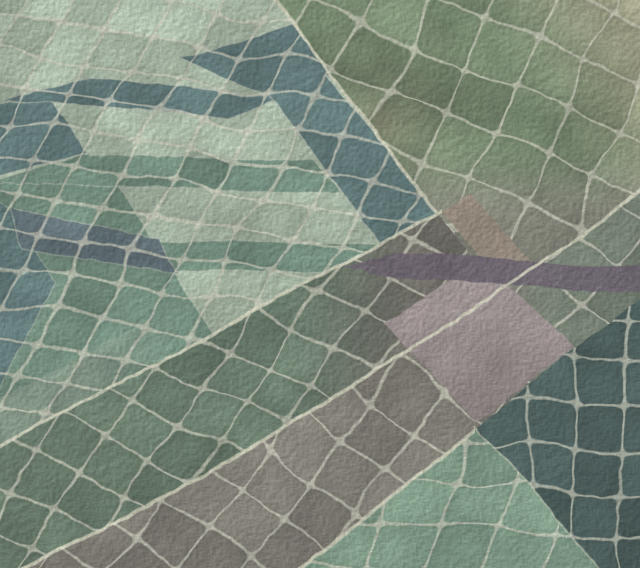
Write a Shadertoy shader that draws this background.

```glsl
// Watercolour of faceted green panes under pale netting, crossed by mauve ribbons.

// Canvas is SPAN units wide, measured from the top left
const float SPAN = 7.68;
const float THREAD_HALF = 0.015;
const float SEAM_HALF = 0.02;
const float CELL_VARIATION = 0.08;
const float TOOTH = 0.28;
const vec3 THREAD = vec3(0.77, 0.77, 0.71);
const vec3 SEAM = vec3(0.80, 0.80, 0.72);
const vec3 MINT = vec3(0.66, 0.72, 0.65);
const vec3 SAGE = vec3(0.45, 0.55, 0.49);
const vec3 SLATE = vec3(0.39, 0.48, 0.48);
const vec3 DUSK = vec3(0.39, 0.45, 0.47);
const vec3 OLIVE = vec3(0.48, 0.55, 0.45);
const vec3 SAND = vec3(0.64, 0.64, 0.54);
const vec3 MOSS = vec3(0.42, 0.49, 0.43);
const vec3 UMBER = vec3(0.50, 0.49, 0.46);
const vec3 JADE = vec3(0.49, 0.59, 0.52);
const vec3 TEAL = vec3(0.31, 0.38, 0.37);
const vec3 ROSE = vec3(0.57, 0.53, 0.48);
const vec3 LAVENDER = vec3(0.59, 0.55, 0.55);
const vec3 PLUM = vec3(0.42, 0.39, 0.43);

float hash(vec2 p) { return fract(sin(dot(p, vec2(127.1, 311.7))) * 43758.5); }

float noise(vec2 p) {
  vec2 i = floor(p), f = fract(p);
  f = f * f * (3.0 - 2.0 * f);
  return mix(mix(hash(i), hash(i + vec2(1, 0)), f.x),
             mix(hash(i + vec2(0, 1)), hash(i + 1.0), f.x), f.y);
}

float fbm(vec2 p) {
  float sum = 0.0, amp = 0.5;
  for (int i = 0; i < 4; i++) { sum += amp * noise(p); p = p * 2.03 + 7.1; amp *= 0.5; }
  return sum;
}

vec2 wobble(vec2 p) { return vec2(noise(p), noise(p + 31.0)) - 0.5; }

float fill(float d) { float s = SPAN / iResolution.x; return 1.0 - smoothstep(-s, s, d); }
float stroke(float d, float halfWidth) { return fill(abs(d) - halfWidth); }

// Convex four-cornered shape, corners clockwise
float edge(vec2 p, vec2 a, vec2 b) {
  vec2 e = normalize(b - a);
  return dot(p - a, vec2(e.y, -e.x));
}
float quad(vec2 p, vec4 ab, vec4 cd) {
  return max(max(edge(p, ab.xy, ab.zw), edge(p, ab.zw, cd.xy)),
             max(edge(p, cd.xy, cd.zw), edge(p, cd.zw, ab.xy)));
}

// Tint with a faint pale rim
vec3 wash(vec3 base, vec3 tint, float d) {
  return mix(mix(base, tint, fill(d)), THREAD, 0.4 * stroke(d, 0.008));
}

// Distance to the rounded threads, then the cell index
vec3 net(vec2 p, vec2 angle, vec2 size) {
  vec2 q = vec2(dot(p, vec2(cos(angle.x), sin(angle.x))),
                dot(p, vec2(-sin(angle.y), cos(angle.y)))) / size;
  vec2 e = (0.5 - abs(fract(q) - 0.5)) * size;
  float h = max(0.09 - abs(e.x - e.y), 0.0);
  return vec3(max(min(e.x, e.y) - h * h * 2.2, 0.0), floor(q));
}

void mainImage(out vec4 fragColor, in vec2 fragCoord) {
  vec2 paper = vec2(fragCoord.x, iResolution.y - fragCoord.y) * SPAN / iResolution.x;
  vec2 bend = wobble(paper * 1.4);
  vec2 p = paper + 0.05 * bend + 0.025 * wobble(paper * 9.0);

  // Long seams, positive below or to the right
  float a = (p.y - 5.35 + 0.53 * p.x) / 1.13;
  float b = (p.x - 3.3 - 0.76 * p.y) / 1.256;
  float c = (p.y - 5.55 + (p.x - 2.7) * (0.653 - 0.018 * (SPAN - p.x))) / 1.19;
  float d = (p.y - 6.82 + 0.793 * (p.x - 3.6)) / 1.276;
  float e = (p.x - 5.7 - 0.87 * (p.y - 5.1)) / 1.325;

  // Left pane and its layered streaks
  vec3 col = MINT * (1.0 - 0.05 * smoothstep(0.5, 3.5, p.y));
  col = wash(col, SAGE, quad(p, vec4(-0.3, 2.15, 1.4, 2.2), vec4(2.58, 4.05, -0.3, 5.6)));
  col = mix(col, MINT * 0.87, 0.6 * fill(-a - 0.5) * smoothstep(2.2, 0.8, p.x));
  col = wash(col, SAGE, quad(p, vec4(-0.2, 2.2, 1.0, 1.87), vec4(3.75, 1.92, 4.1, 2.32)));
  col = wash(col, SLATE, quad(p, vec4(-0.2, 1.22, 0.6, 1.22), vec4(1.05, 1.85, -0.2, 2.15)));
  col = wash(col, SLATE, quad(p, vec4(0.0, 1.2, 1.1, 0.93), vec4(3.45, 1.16, 2.75, 1.4)));
  col = wash(col, SAGE, quad(p, vec4(1.9, 2.9, 4.65, 2.93), vec4(4.1, 3.28, 2.1, 3.25)));
  col = wash(col, SLATE, quad(p, vec4(-0.2, 2.3, 0.2, 2.6), vec4(0.65, 3.4, -0.2, 5.0)));
  col = wash(col, DUSK, quad(p, vec4(0.12, 2.5, 1.9, 2.87), vec4(2.12, 3.28, 0.25, 3.0)));
  col = wash(col, SLATE, min(quad(p, vec4(2.15, 0.7, 3.5, 0.3), vec4(4.0, 0.9, 3.2, 1.12)),
                             quad(p, vec4(3.45, 0.35, 5.3, 2.57), vec4(4.58, 2.96, 3.25, 1.15))));

  // Remaining panes
  float band = p.y - 1.35 - 0.3 * (p.x - 5.9);
  vec3 olive = OLIVE * (1.0 - 0.12 * exp(-6.0 * band * band));
  olive = mix(olive, SAND, smoothstep(5.5, 7.7, p.x - 0.6 * p.y));
  olive = mix(olive, SAND * 0.9, 0.8 * exp(-2.5 * length(p - vec2(4.6, 1.5))));
  olive = mix(olive, UMBER * 1.05, 0.8 * smoothstep(1.7, 2.7, p.y));
  col = mix(col, mix(MOSS, UMBER * 0.9, smoothstep(3.3, 5.2, p.x)), fill(-a));
  col = mix(col, olive, fill(-b));
  col = mix(col, mix(UMBER, MOSS, 0.6 * smoothstep(5.8, 6.8, p.x)), fill(-c));
  col = mix(col, mix(JADE, TEAL, fill(-e)), fill(-d));

  // Each pane carries its own netting
  vec2 w = p + 0.13 * bend;
  vec3 mesh = net(w - vec2(2.5, 3.6), vec2(0.5, 0.16), vec2(0.53, 0.43));
  if (d > 0.0 && e > 0.0) mesh = net(w - vec2(6.95, 4.85), vec2(0.05), vec2(0.58, 0.53));
  else if (d > 0.0) mesh = net(w - vec2(5.25, 6.3), vec2(0.32, 0.08), vec2(0.68, 0.55));
  else if (c > 0.0) mesh = net(w - vec2(3.75, 5.75), vec2(0.66, 0.6), vec2(0.64, 0.6));
  else if (b > 0.0) mesh = net(w - vec2(6.55, 1.88), vec2(0.42, 0.4), vec2(0.68, 0.62));
  else if (a > 0.0) mesh = net(w - vec2(3.75, 4.68), vec2(0.6, 0.45), vec2(0.58, 0.53));
  col *= 1.0 + CELL_VARIATION * (2.0 * hash(mesh.yz + 3.0) - 1.0);
  col *= 1.0 - 0.07 * exp(-18.0 * mesh.x);
  col = mix(col, THREAD, 0.7 * stroke(mesh.x, THREAD_HALF * (0.6 + 0.8 * noise(p * 4.0))));

  // Mauve panes and the plum ribbon
  col = mix(col, ROSE, fill(quad(p, vec4(5.3, 2.55, 5.65, 2.33), vec4(6.42, 3.2, 6.05, 3.45))));
  col = mix(col, LAVENDER * (1.4 - 0.1 * p.y),
            fill(quad(p, vec4(4.6, 3.9, 5.75, 3.1), vec4(6.93, 4.18, 5.75, 5.05))));
  float ribbon = abs(p.y - 3.2 - 0.13 * smoothstep(5.2, 7.0, p.x)) - 0.15 * smoothstep(4.05, 4.8, p.x);
  col = mix(col, PLUM, 0.93 * fill(max(ribbon, 4.1 - p.x)));

  // Pale seams
  float seams = stroke(a, SEAM_HALF) * step(p.x, 5.3);
  seams = max(seams, stroke(b, SEAM_HALF) * step(p.y, 2.57));
  seams = max(seams, stroke(c, SEAM_HALF));
  seams = max(seams, stroke(d, SEAM_HALF) * step(p.x, 5.72));
  seams = max(seams, 0.6 * stroke(e, 0.012) * step(5.1, p.y));
  col = mix(col, SEAM, 0.85 * seams);

  // Pooled pigment and embossed paper
  col *= 0.9 + 0.2 * fbm(paper * 3.0);
  col *= 1.0 + TOOTH * (fbm(paper * 25.0) - fbm(paper * 25.0 + 0.55));
  fragColor = vec4(col, 1.0);
}
```
